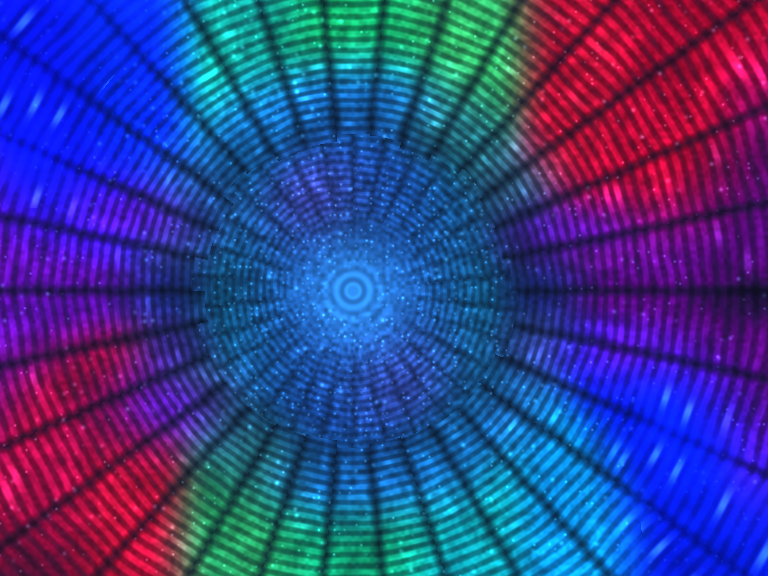
Give the GLSL for this background, as a WebGL 2 fragment shader.

```glsl
#version 300 es
precision highp float;
// Iridescent disc: radial spokes and concentric ribs under a rainbow sheen, with glitter.
uniform vec2 u_resolution;
out vec4 fragColor;

const float TAU = 6.2831853;
const vec2 CENTER = vec2(0.613, 0.495);   // in canvas heights
const float SPOKES = 30.0;
const float STEP_RADIUS = 0.27;           // where the inner tiles meet the outer ribs
const float RIB_BASE = 0.0094;            // rib spacing = base + growth * radius
const float RIB_GROWTH = 0.0221;
const float CORE_RING = 0.0195;
const float TWIST = 0.22;                 // bend of the colour borders, turns per height
const vec3 CORE_COLOR = vec3(0.17, 0.49, 0.84);
const vec3 TILE_COLOR = vec3(0.09, 0.27, 0.58);
const vec3 TEAL = vec3(0.06, 0.35, 0.46);
const vec3 VIOLET = vec3(0.25, 0.22, 0.60);
const vec3 PURPLE = vec3(0.29, 0.07, 0.64);
const vec3 GLINT = vec3(0.35, 0.75, 0.85);
const vec3 AMBIENT = vec3(0.03, 0.055, 0.10);

// Sheen of the rim, counterclockwise from the right
const vec3 RIM[16] = vec3[16](
  vec3(0.32, 0.04, 0.46), vec3(0.60, 0.04, 0.18), vec3(0.60, 0.06, 0.18), vec3(0.16, 0.56, 0.33),
  vec3(0.07, 0.58, 0.36), vec3(0.07, 0.59, 0.56), vec3(0.03, 0.16, 0.99), vec3(0.04, 0.09, 0.98),
  vec3(0.35, 0.06, 0.66), vec3(0.57, 0.05, 0.24), vec3(0.60, 0.06, 0.19), vec3(0.13, 0.52, 0.33),
  vec3(0.06, 0.58, 0.42), vec3(0.05, 0.58, 0.64), vec3(0.04, 0.52, 0.84), vec3(0.03, 0.12, 0.98));

// Sheen of the middle band, repeated every half turn
const vec3 BAND[8] = vec3[8](
  vec3(0.11, 0.15, 0.46), vec3(0.16, 0.14, 0.42), vec3(0.15, 0.30, 0.40), vec3(0.13, 0.41, 0.46),
  vec3(0.08, 0.36, 0.64), vec3(0.08, 0.41, 0.70), vec3(0.10, 0.37, 0.64), vec3(0.17, 0.28, 0.60));

float hash(vec2 p) {
  vec3 q = fract(vec3(p.xyx) * 0.1031);
  q += dot(q, q.yzx + 33.33);
  return fract((q.x + q.y) * q.z);
}

float noise(vec2 p) {
  vec2 i = floor(p), f = smoothstep(0.0, 1.0, fract(p));
  return mix(mix(hash(i), hash(i + vec2(1, 0)), f.x),
             mix(hash(i + vec2(0, 1)), hash(i + vec2(1, 1)), f.x), f.y);
}

float glow(vec2 offset, vec2 size) {
  vec2 d = offset / size;
  return exp(-dot(d, d));
}

// Colour from angle (in turns) and distance
vec3 sheen(vec2 p, float turn, float r) {
  turn -= TWIST * sin(2.0 * TAU * turn) * (clamp(r, 0.38, 0.75) - 0.54);
  float key = fract(turn) * 16.0;
  int i = int(key) % 16, j = (i + 1) % 16;
  float f = smoothstep(0.15, 0.85, fract(key));
  vec3 inner = mix(TILE_COLOR, TEAL, 0.7 * smoothstep(0.05, 0.25, abs(p.x)));
  inner = mix(inner, VIOLET, 0.7 * glow(p - vec2(-0.07, 0.16), vec2(0.08)));
  inner = mix(inner, VIOLET, 0.5 * glow(p - vec2(0.08, -0.15), vec2(0.09)));
  inner = mix(inner, CORE_COLOR, exp(-r * r / 0.011));
  vec3 color = mix(inner, mix(BAND[i % 8], BAND[j % 8], f), smoothstep(0.22, 0.33, r));
  color = mix(color, mix(RIM[i], RIM[j], f), smoothstep(0.33, 0.46, r));
  // Purple patches between the band and the rim on both sides
  float patches = glow(p - vec2(-0.40, 0.13), vec2(0.13, 0.07)) + glow(p - vec2(-0.33, -0.20), vec2(0.10, 0.07))
                + glow(p - vec2(0.41, 0.10), vec2(0.13, 0.06)) + glow(p - vec2(0.47, -0.10), vec2(0.11, 0.06));
  return mix(color, PURPLE, 0.85 * min(patches, 1.0));
}

// Scattered points of light, one candidate per grid cell
float glitter(vec2 p, float scale, float density) {
  vec2 cell = floor(p * scale);
  vec2 spot = 0.3 + 0.4 * vec2(hash(cell + 17.0), hash(cell + 53.0));
  float lit = step(1.0 - density, hash(cell + 91.0));
  return lit * glow(fract(p * scale) - spot, vec2(0.24)) * (0.3 + hash(cell + 7.0));
}

void main() {
  vec2 p = gl_FragCoord.xy / u_resolution.y - CENTER;
  p.x -= 0.5 * (u_resolution.x / u_resolution.y - 4.0 / 3.0);
  float r = length(p), turn = atan(p.y, p.x) / TAU;
  vec3 color = sheen(p, turn, r);
  // Saturated blue regions are out of focus
  float blur = smoothstep(0.4, 0.85, color.b - max(color.r, color.g)) * smoothstep(0.42, 0.62, r);

  // Sectors, with a stepped border and a half shift inside the tile ring
  float sector = turn * SPOKES;
  float border = STEP_RADIUS + 0.03 * (hash(vec2(mod(floor(sector), SPOKES), 9.0)) - 0.5);
  float outer = smoothstep(border - 0.004, border + 0.004, r);
  sector += r < border ? 0.5 : 0.0;
  float id = mod(floor(sector), SPOKES);
  float across = fract(sector) - 0.5;
  float spokeDistance = (0.5 - abs(across)) * TAU * r / SPOKES;
  float spoke = 1.0 - smoothstep(0.0, mix(0.010, 0.016, outer), spokeDistance);
  spoke *= mix(0.36 * smoothstep(0.08, 0.17, r), 0.62 - 0.36 * blur, outer);

  // Ribs, nearly straight across each sector, uneven in brightness
  float chord = r * mix(1.0, cos(across * TAU / SPOKES), 0.7);
  float rib = log(RIB_BASE + RIB_GROWTH * chord) / RIB_GROWTH;
  rib += mix(1.0, 0.4, outer) * (hash(vec2(id, 3.0)) - 0.5) + 0.4 * (noise(p * 13.0 + 40.0) - 0.5);
  float ridge = smoothstep(0.0, 0.9, 0.5 - 0.5 * cos(TAU * rib));
  float contrast = mix(0.38 * smoothstep(0.07, 0.16, r), 0.54 - 0.30 * blur, outer);
  float shade = mix(1.0, 0.45 + 0.95 * ridge, contrast);
  vec2 tile = vec2(id, floor(rib) + 400.0);
  float mottle = noise(vec2(rib + 500.0, across * 5.0 + id * 7.0 + 20.0)) - 0.5;
  shade *= 1.0 + 0.5 * mottle * smoothstep(0.07, 0.15, r) * (1.0 - 0.5 * blur);

  // Fine rings round the core
  float ring = cos(TAU * r / CORE_RING) * smoothstep(0.006, 0.015, r);
  shade *= 1.0 - 0.33 * ring * exp(-r / 0.045);

  // Shadows: spokes, ring step, right edge and lower left corner
  shade *= 1.0 - spoke;
  shade *= 1.0 - 0.22 * glow(vec2(r - 0.29, 0.0), vec2(0.04));
  shade *= 1.0 - 0.8 * glow(p - vec2(0.73, -0.015), vec2(0.14, 0.04));
  shade *= 1.0 - 0.6 * glow(p - vec2(-0.62, -0.52), vec2(0.22, 0.08));
  shade *= 0.80 + 0.40 * noise(p * 9.0 + 20.0);
  color = color * shade * 1.08 + AMBIENT * (1.0 - blur) * smoothstep(1.0, 0.3, shade);

  // Bright streaks along ribs, then glitter and grain
  float streak = step(0.9 - 0.15 * blur, hash(tile + 31.0)) * ridge * outer;
  streak *= glow(vec2(across - 0.5 * (hash(tile + 5.0) - 0.5), 0.0), vec2(0.15));
  color += streak * (0.3 * color + GLINT * (0.07 + 0.36 * blur));
  float sparkle = glitter(p + 3.0, 65.0, 0.05) + glitter(p + 5.0, 110.0, mix(0.22, 0.05, outer));
  color += sparkle * (GLINT * 0.2 + color * 0.35) * (1.0 - 0.6 * blur) * smoothstep(0.03, 0.07, r);
  float grain = noise(p * 150.0 + 200.0) - 0.5;
  color *= 1.0 + mix(0.4, 0.25, outer) * grain * (1.0 - 0.6 * blur) * smoothstep(0.02, 0.06, r);
  fragColor = vec4(clamp(color, 0.0, 1.0), 1.0);
}
```
